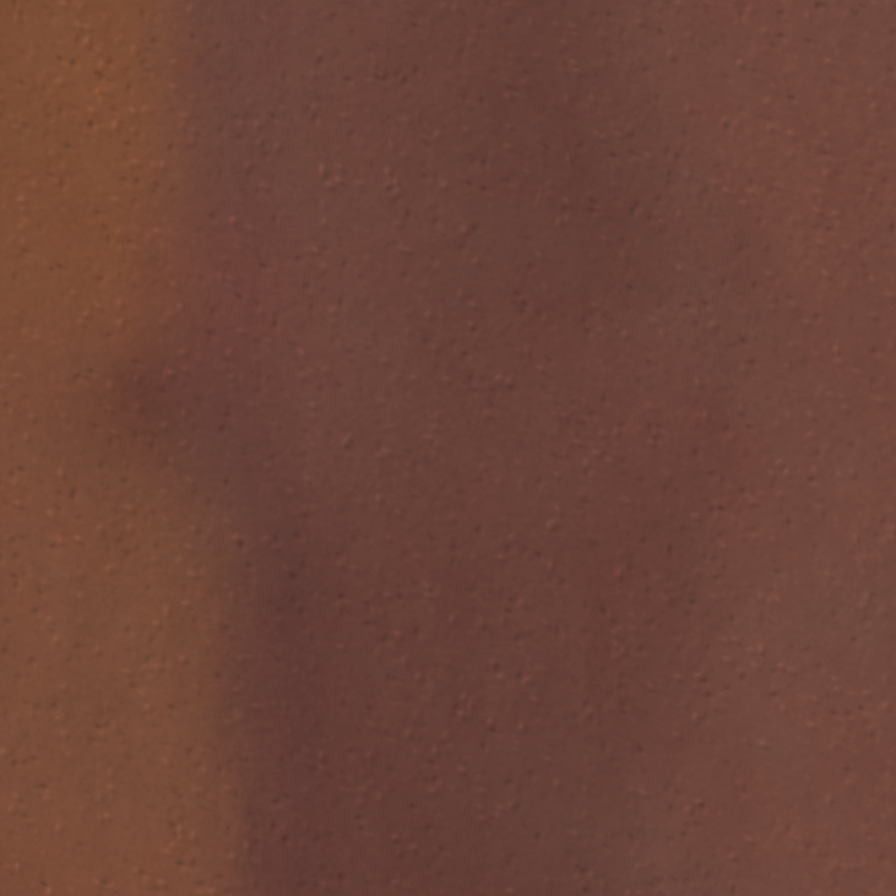
This texture is drawn by a Shadertoy shader. Its source:

```glsl
vec3 hash3(vec2 cell) {
    vec3 q = fract(cell.xyx * vec3(0.1031, 0.1030, 0.0973));
    q += dot(q, q.yxz + 33.33);
    return fract((q.xxy + q.yzz) * q.zyx);
}

// Signed soft specks: one randomly turned, stretched blob per cell
float specks(vec2 p, float sparsity) {
    vec2 cell = floor(p);
    float sum = 0.0;
    for (int j = -1; j <= 1; j++)
    for (int i = -1; i <= 1; i++) {
        vec2 id = cell + vec2(i, j);
        vec3 place = hash3(id);
        float angle = 0.4 + 2.4 * (hash3(id + 71.0).x - 0.5);
        vec2 d = p - id - 0.15 - 0.7 * place.xy;
        d = mat2(cos(angle), -sin(angle), sin(angle), cos(angle)) * d;
        float strength = 2.0 * place.z - 1.0;
        sum += sign(strength) * pow(abs(strength), sparsity) * exp(-dot(d * d, vec2(5.0, 12.0)));
    }
    return sum;
}

// Broad stains from sines that bend one another
float stains(vec2 p) {
    float sum = 0.0, weight = 0.5;
    for (int i = 0; i < 4; i++) {
        p += 0.6 * sin(p.yx * 1.3 + float(i) * 2.1);
        sum += weight * sin(p.x) * cos(p.y);
        p = mat2(1.5, 0.8, -0.8, 1.5) * p;
        weight *= 0.6;
    }
    return sum;
}

void mainImage(out vec4 fragColor, in vec2 fragCoord) {
    vec2 uv = fragCoord / iResolution.xy;
    float stain = stains(uv * vec2(9.0, 6.0));
    float tint = stains(uv * vec2(7.0, 8.0) + 19.0);
    float streak = specks(uv * vec2(26.0, 6.0), 1.0);
    float mottle = specks(uv * vec2(24.0, 18.0) + 5.0, 1.0);

    vec3 umber = vec3(0.398, 0.249, 0.217);
    vec3 russet = vec3(0.446, 0.284, 0.242);
    vec3 ochre = vec3(0.474, 0.300, 0.222);

    // Dark centre fading into a paler right side and upper left
    float right = smoothstep(0.60, 0.92, uv.x + 0.08 * stain);
    float upper = smoothstep(0.62, 0.30, uv.x + 0.10 * stain) * smoothstep(0.30, 0.60, uv.y);
    vec3 color = mix(umber, russet, max(right, 0.65 * upper));

    // Ochre band on the left, whose edge steps inward as it rises
    float edge = mix(0.285, 0.225, smoothstep(0.30, 0.65, uv.y));
    edge += 0.012 * stain + 0.012 * streak;
    float left = 1.0 - smoothstep(edge - 0.11, edge + 0.035, uv.x);
    color = mix(color, ochre, left);
    color += vec3(0.010, 0.004, -0.014) * left * smoothstep(0.45, 0.95, uv.y);

    // Smudge across the band and shadow along its edge
    vec2 smudge = (uv - vec2(0.15, 0.545)) / vec2(0.085, 0.075);
    color -= vec3(0.056, 0.042, 0.016) * exp(-dot(smudge, smudge)) * (1.0 + 0.5 * mottle);
    float shadow = exp(-pow((uv.x - edge - 0.05) / 0.045, 2.0));
    color -= vec3(0.020, 0.015, 0.006) * shadow * (1.0 - 0.5 * upper);

    // Vertical streaks, mottling, warm and cool drift
    color += vec3(0.008, 0.006, 0.005) * (streak + mottle);
    color += vec3(0.008, 0.007, 0.006) * stain;
    color += vec3(0.008, -0.004, -0.004) * (tint + 0.6 * specks(uv * 21.0 + 9.0, 1.0));

    // Grain of several sizes, then sparse pits with a lit rim
    float grain = specks(uv * 165.0, 1.0) + 0.9 * specks(uv * 105.0 + 40.0, 1.5);
    grain += 0.6 * specks(uv * 56.0 + 83.0, 1.5);
    vec2 pitPoint = uv * 96.0 + 13.0;
    float pits = specks(pitPoint, 6.0) - 0.5 * specks(pitPoint + vec2(-0.5, 0.6), 6.0);
    color *= 1.0 + 0.034 * grain + 0.14 * pits;

    fragColor = vec4(color, 1.0);
}
```
